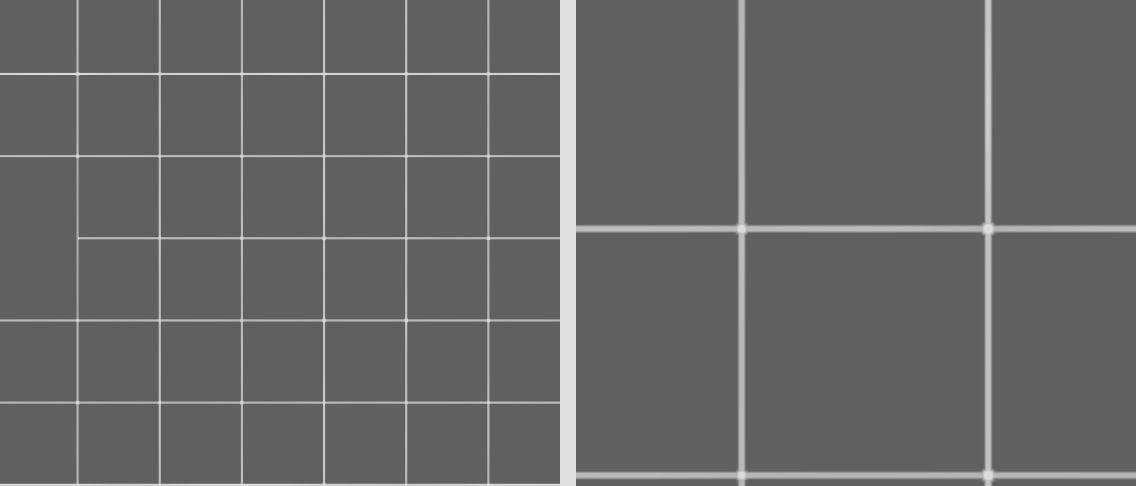
Left, the full canvas; right, a detail of the centre.
Give the GLSL for this pattern, as a Shadertoy shader.

```glsl
const vec3 TILE_COLOUR = vec3(0.378);
const vec3 LINE_COLOUR = vec3(0.90);
const float CELL = 0.16907;                  // in canvas heights
const vec2 ORIGIN = vec2(0.1596, 0.0025);    // lowest, leftmost crossing
const float LINE_RADIUS = 0.0022;
const float LINE_BLUR = 0.0012;
const float KNOT_RADIUS = 0.0042;
const float KNOT_BLUR = 0.0022;
const float KNOT_STRENGTH = 0.92;
const float WEAR = 0.12;
const float BROKEN_ROW = 3.0;                // stops at the first column
const float BROKEN_FADE = 0.16;              // dimming beside the merged tile
const float COLUMN_STRENGTH[6] = float[6](0.68, 0.76, 0.72, 0.82, 0.76, 0.69);
const float ROW_STRENGTH[6] = float[6](0.92, 0.70, 0.68, 0.70, 0.70, 0.94);

float hash(vec2 p) {
    vec3 q = fract(p.xyx * vec3(0.1031, 0.103, 0.0973));
    q += dot(q, q.yzx + 33.33);
    return fract((q.x + q.y) * q.z);
}

// Smooth noise along one line, chosen by its seed
float lineNoise(float t, float seed) {
    float i = floor(t);
    float f = smoothstep(0.0, 1.0, fract(t));
    return mix(hash(vec2(i, seed)), hash(vec2(i + 1.0, seed)), f);
}

// Flat core with a soft rim
float softDisc(float dist, float radius, float blur) {
    return 1.0 - smoothstep(radius - blur, radius + blur, dist);
}

// Coverage of one line with uneven brightness along it
float wornLine(float offset, float along, float seed, float blur) {
    float fade = 1.0 - WEAR * lineNoise(along * 2.0, seed);
    return softDisc(abs(offset), LINE_RADIUS, blur) * fade;
}

void mainImage(out vec4 fragColor, in vec2 fragCoord) {
    vec2 p = fragCoord / iResolution.y;
    float pixel = 1.0 / iResolution.y;
    float lineBlur = max(LINE_BLUR, 0.5 * pixel);
    float knotBlur = max(KNOT_BLUR, 0.5 * pixel);

    // Nearest vertical and horizontal line
    vec2 grid = (p - ORIGIN) / CELL;
    vec2 id = floor(grid + 0.5);
    vec2 offset = (grid - id) * CELL;
    ivec2 slot = clamp(ivec2(id), 0, 5);

    // The lowest line fills down to the edge
    if (id.y < 0.5) offset.y = max(offset.y, 0.0);

    // Missing segment merges two tiles at the left edge
    float broken = 1.0 - step(0.5, abs(id.y - BROKEN_ROW));
    float present = mix(1.0, smoothstep(-pixel, pixel, p.x - ORIGIN.x), broken);

    // Lines
    float besideGap = (1.0 - step(0.5, abs(id.x))) * step(abs(grid.y - BROKEN_ROW), 1.0);
    float columnStrength = COLUMN_STRENGTH[slot.x] * (1.0 - BROKEN_FADE * besideGap);
    float vertical = columnStrength * wornLine(offset.x, grid.y, id.x + 11.0, lineBlur);
    float horizontal = ROW_STRENGTH[slot.y] * present
                     * wornLine(offset.y, grid.x, id.y + 41.0, lineBlur);

    // Bright rounded thickening at the crossings
    float knotRadius = KNOT_RADIUS * mix(0.85, 1.1, hash(id + 23.0));
    float knot = KNOT_STRENGTH * present * softDisc(length(offset), knotRadius, knotBlur);

    float ink = max(max(vertical, horizontal), knot);
    fragColor = vec4(mix(TILE_COLOUR, LINE_COLOUR, ink), 1.0);
}
```
